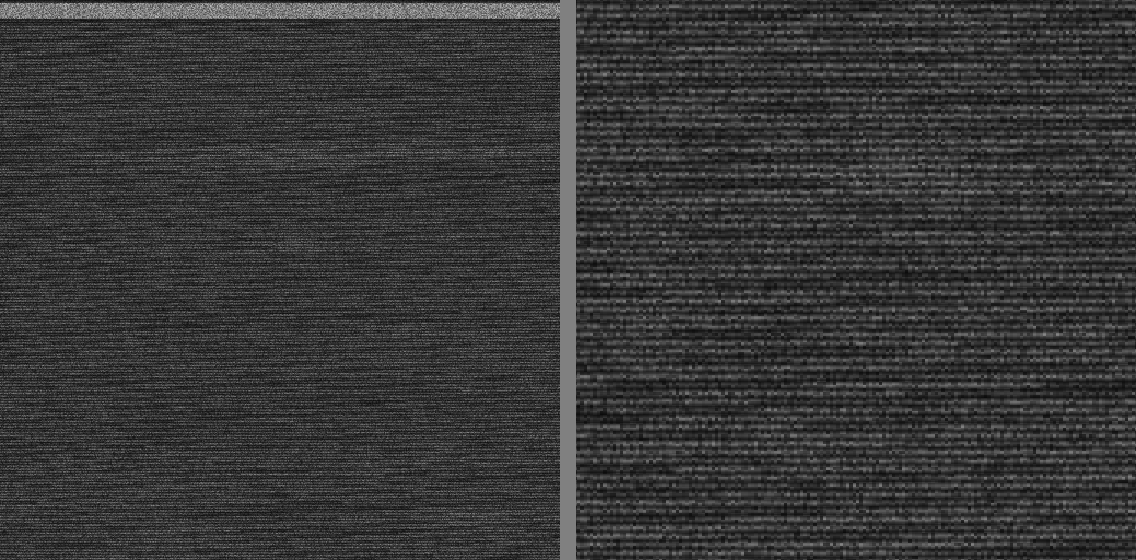
Left: the whole. Right: its middle third, enlarged.
Reproduce this texture procedurally as a Shadertoy shader.

```glsl
const float TAU = 6.2831853;
const float GRAINS = 512.0;        // grain cells across the canvas
const float LINES = 200.0;         // scan lines over the height
const float STREAK_ROWS = 68.0;    // rows of dark streaks
const float STREAK_RISE = 3.6;     // rows climbed from left to right
const float STREAK_DEPTH = 0.4;
const float MEAN_GREY = 0.225;
const float LINE_CONTRAST = 0.085;
const float GRAIN_DARK = 0.16;     // grain range between the lines
const float GRAIN_LIGHT = 0.36;    // grain range on the lines
const float BAND_LOW = 0.966;      // bright band near the top
const float BAND_HIGH = 0.995;
const float BAND_GREY = 0.5;
const float BAND_CONTRAST = 0.48;

float hash(vec2 p) {
    vec3 q = fract(vec3(p.xyx) * 0.1031);
    q += dot(q, q.yzx + 33.33);
    return fract((q.x + q.y) * q.z);
}

float noise(vec2 p) {
    vec2 cell = floor(p);
    vec2 f = fract(p);
    f = f * f * (3.0 - 2.0 * f);
    float low = mix(hash(cell), hash(cell + vec2(1.0, 0.0)), f.x);
    float high = mix(hash(cell + vec2(0.0, 1.0)), hash(cell + 1.0), f.x);
    return mix(low, high, f.y);
}

// Bell-shaped grain, from -0.5 to 0.5
float bellGrain(vec2 cell) {
    return 0.5 * (hash(cell) + hash(cell + 517.0)) - 0.5;
}

// Dark streaks: level along each line, stepping up to the right
float streaks(vec2 uv, float line) {
    float y = line / LINES;
    float wander = 0.9 * noise(vec2(uv.x * 3.0, y * 7.0))
                 + 0.3 * noise(vec2(uv.x * 24.0, line));
    float phase = y * STREAK_ROWS - uv.x * STREAK_RISE + wander;
    float fromCentre = abs(fract(phase) - 0.5);
    float strength = 0.5 + 0.5 * noise(vec2(uv.x * 7.0 + 31.0, line * 0.6));
    return strength * (1.0 - smoothstep(0.08, 0.24, fromCentre));
}

// Broad light and dark patches, mostly in two disturbed zones
float patches(vec2 uv) {
    float upper = exp(-pow((uv.y - 0.72) / 0.03, 2.0));
    float lower = exp(-pow((uv.y - 0.09) / 0.06, 2.0));
    float amount = 0.08 + 0.3 * upper + 0.2 * lower;
    float blotch = noise(vec2(uv.x * 3.5 + 7.0, uv.y * 45.0 - uv.x * 2.0));
    return 1.0 + amount * (blotch - 0.5);
}

// Grainy scan lines
float scanLines(vec2 uv, float grain) {
    float phase = uv.y * LINES;
    float line = floor(phase);
    float wave = -cos(TAU * phase);
    float grainRange = mix(GRAIN_DARK, GRAIN_LIGHT, 0.5 + 0.5 * wave);
    float lineLevel = 0.95 + 0.16 * noise(vec2(uv.x * 6.0, line * 1.7));
    float grey = MEAN_GREY + LINE_CONTRAST * wave + grainRange * grain;
    grey *= 1.0 - STREAK_DEPTH * streaks(uv, line);
    return grey * lineLevel * patches(uv);
}

void mainImage(out vec4 fragColor, in vec2 fragCoord) {
    vec2 uv = fragCoord / iResolution.xy;
    float edge = 1.0 / iResolution.y;
    float grain = bellGrain(floor(uv * GRAINS));

    float grey = scanLines(uv, grain);

    // Dark seams beside the bright band
    float seam = smoothstep(BAND_LOW - 0.007, BAND_LOW - 0.002, uv.y);
    grey *= 1.0 - 0.5 * seam;

    // Bright band of plain grain
    float band = smoothstep(BAND_LOW - edge, BAND_LOW + edge, uv.y)
               * (1.0 - smoothstep(BAND_HIGH - edge, BAND_HIGH + edge, uv.y));
    float bandGrey = BAND_GREY + BAND_CONTRAST * grain;
    grey = mix(grey, bandGrey, band);

    fragColor = vec4(vec3(clamp(grey, 0.0, 1.0)), 1.0);
}
```
